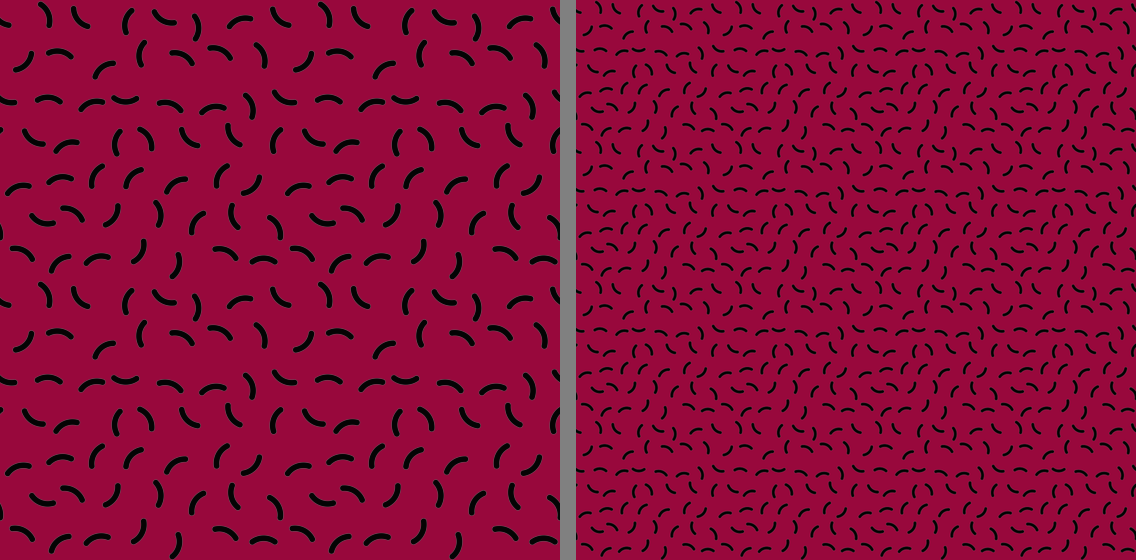
Left: one tile. Right: repeated 2 by 2.
This pattern is drawn by a WebGL 2 fragment shader. Its source:

```glsl
#version 300 es
precision highp float;

uniform vec2 u_resolution;
out vec4 fragColor;

const float TAU = 6.2831853;
const float PERIOD = 7.0;   // cells before the scatter repeats
const float REPEATS = 2.0;  // scatter repeats across the canvas

vec3 hash3(vec2 id) {
    vec3 q = fract((id.xyx + 17.0) * vec3(0.1031, 0.1030, 0.0973));
    q += dot(q, q.yzx + 33.33);
    return fract((q.xxy + q.yzz) * q.zyx);
}

mat2 rotation(float angle) {
    float c = cos(angle), s = sin(angle);
    return mat2(c, s, -s, c);
}

// Distance to a round-capped arc, balanced around the origin
float arcDistance(vec2 p, float bendRadius, float halfAngle, float thickness) {
    p = vec2(abs(p.x), p.y + bendRadius - 0.04);
    vec2 tip = vec2(sin(halfAngle), cos(halfAngle));
    float d = tip.y * p.x > tip.x * p.y
        ? length(p - tip * bendRadius)
        : abs(length(p) - bendRadius);
    return d - thickness;
}

// Nearest arc on a sheared, jittered lattice that wraps every PERIOD cells
float scatterDistance(vec2 p) {
    float nearest = 1.0;
    for (int j = -1; j <= 1; j++) {
        float row = floor(p.y) + float(j);
        float shear = 3.0 * mod(row, PERIOD) / PERIOD;
        for (int i = -1; i <= 1; i++) {
            float column = floor(p.x - shear) + float(i);
            vec3 random = hash3(mod(vec2(column, row), PERIOD));
            vec2 jitter = (random.xy - 0.5) * vec2(0.32, 0.44);
            vec2 center = vec2(column + shear, row) + 0.5 + jitter;
            vec2 local = rotation(TAU * random.z) * (p - center);
            nearest = min(nearest, arcDistance(local, 0.483, 0.625, 0.068));
        }
    }
    return nearest;
}

void main() {
    float cells = PERIOD * REPEATS;
    float d = scatterDistance(gl_FragCoord.xy / u_resolution * cells);
    float pixel = cells / min(u_resolution.x, u_resolution.y);

    vec3 crimson = vec3(0.597, 0.030, 0.236);
    vec3 grayRim = vec3(0.45, 0.27, 0.34);
    vec3 ink = vec3(0.015);

    // Thin soft rim, then the dark stroke
    vec3 color = mix(grayRim, crimson, smoothstep(0.0, max(0.03, pixel), d));
    color = mix(ink, color, smoothstep(-0.6 * pixel, 0.6 * pixel, d));
    fragColor = vec4(color, 1.0);
}
```
